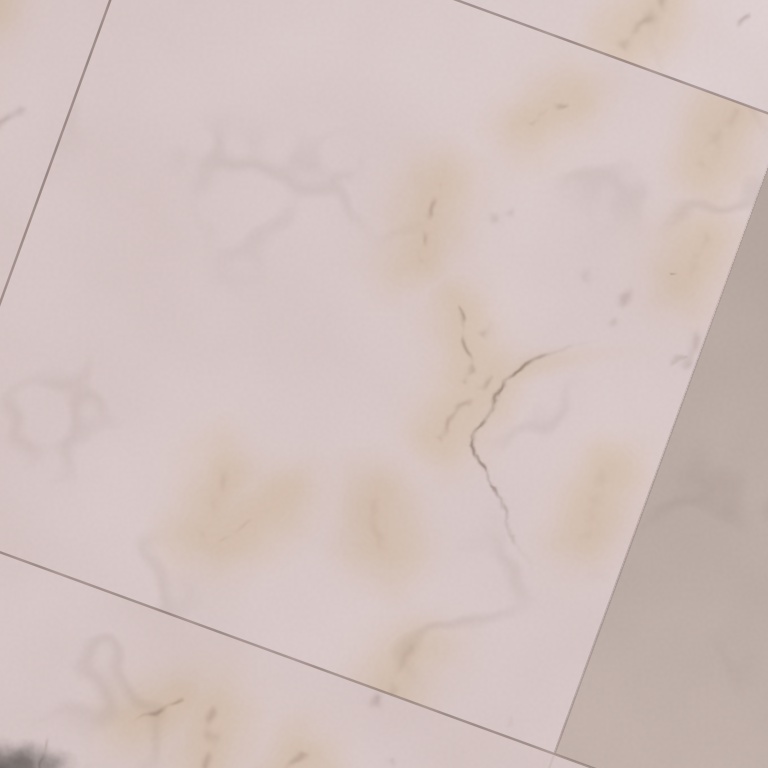
Write a Shadertoy shader that draws this texture.

```glsl
// Pale pink marble floor tiles on a tilted grid, with thin joints, flecks and veins.

const float TILT        = 0.349;               // clockwise turn of the grid, radians
const float TILE_SIZE   = 0.879;
const vec2  GRID_ORIGIN = vec2(-0.207, 0.264); // lower left tile corner, in turned axes
const vec2  SHADED_CELL = vec2(1.0, 0.0);      // the one darker tile
const float JOINT_HALF  = 0.0016;
const int   FLECKS      = 20;                  // flecks per tile

const vec3 PINK_MARBLE = vec3(0.855, 0.795, 0.795);
const vec3 WARM_MARBLE = vec3(0.815, 0.748, 0.738);
const vec3 GREY_MARBLE = vec3(0.730, 0.670, 0.645);
const vec3 JOINT_COLOR = vec3(0.530, 0.460, 0.440);
const vec3 GRIME_COLOR = vec3(0.330, 0.310, 0.300);
const vec3 VEIN_TINT   = vec3(0.700, 0.665, 0.640);
const vec3 OCHRE_TINT  = vec3(0.980, 0.955, 0.880);

float hash(vec2 p) {
    vec3 h = fract(p.xyx * 0.1031);
    h += dot(h, h.yzx + 33.33);
    return fract((h.x + h.y) * h.z);
}

float cornerSlope(vec2 corner, vec2 offset) {
    float a = 6.2832 * hash(corner);
    return dot(vec2(cos(a), sin(a)), offset);
}

// Gradient noise, roughly -1 to 1
float noise(vec2 p) {
    vec2 i = floor(p), f = p - i;
    vec2 w = f * f * f * (f * (f * 6.0 - 15.0) + 10.0);
    vec2 e = vec2(1.0, 0.0);
    float low  = mix(cornerSlope(i, f), cornerSlope(i + e, f - e), w.x);
    float high = mix(cornerSlope(i + e.yx, f - e.yx), cornerSlope(i + 1.0, f - 1.0), w.x);
    return 1.4 * mix(low, high, w.y);
}

float fbm(vec2 p) {
    float sum = 0.0, amp = 0.5;
    for (int i = 0; i < 4; i++) {
        sum += amp * noise(p);
        p = p * 2.03 + 17.3;
        amp *= 0.5;
    }
    return sum;
}

float segmentDistance(vec2 p, vec2 halfAxis) {
    float t = clamp(dot(p, halfAxis) / dot(halfAxis, halfAxis), -1.0, 1.0);
    return length(p - t * halfAxis);
}

// Scattered flecks of one tile: x = vein darkness, y = ochre stain
vec2 scatterFlecks(vec2 q, vec2 cell) {
    vec2 seed = cell * 31.0 + 5.0;
    vec2 bent = q + 0.035 * vec2(fbm(q * 9.0 + seed), fbm(q * 9.0 + seed + 40.0));
    vec2 marks = vec2(0.0);
    for (int i = 0; i < FLECKS; i++) {
        vec2 id = seed + float(i) * vec2(1.0, 7.0);
        vec2 center = vec2(sqrt(hash(id)), hash(id + 11.0));
        float angle = 1.4 + 1.6 * (hash(id + 23.0) - 0.5);
        float size = hash(id + 37.0);
        float d = segmentDistance(bent - center,
            (0.006 + 0.05 * size * size) * vec2(cos(angle), sin(angle)));
        float width = mix(0.0025, 0.010, hash(id + 53.0));
        float strength = mix(0.15, 0.65, hash(id + 71.0)) * mix(1.0, 0.45, width * 100.0);
        marks.x = max(marks.x, strength * exp(-d * d / (width * width)));
        marks.y = max(marks.y, step(0.7, size) * exp(-d * d / 0.003));
    }
    marks.x *= smoothstep(-0.5, 0.5, noise(q * 38.0 + seed));
    // Hazy wisps
    float wisp = 1.0 - smoothstep(0.0, 0.07, abs(fbm(q * 2.6 + seed)));
    marks.x += 0.14 * wisp * smoothstep(0.0, 0.5, noise(q * 4.0 + seed + 9.0));
    return marks;
}

// Hooked vein right of the middle: x = darkness, y = ochre stain
vec2 hookedVein(vec2 p) {
    float rise = p.y - 0.42;
    float flare = max(rise - 0.08, 0.0);
    float slope = 0.48 * sign(rise) + 56.0 * flare;
    float path = 0.615 + 0.48 * abs(rise) + 28.0 * flare * flare + 0.016 * fbm(p * 22.0);
    float d = abs(p.x - path) / sqrt(1.0 + slope * slope);
    float span = smoothstep(-0.17, -0.06, rise) * (1.0 - smoothstep(0.10, 0.14, rise));
    float worn = 0.35 + 0.65 * smoothstep(-0.4, 0.4, noise(p * 45.0));
    float halo = smoothstep(-0.04, 0.06, rise);
    return span * vec2(0.8 * worn * exp(-d * d / 8e-6), 0.8 * halo * exp(-d * d / 9e-4));
}

void mainImage(out vec4 fragColor, in vec2 fragCoord) {
    vec2 p = fragCoord / iResolution.y;
    float aa = 0.7 / iResolution.y;

    // Tilted tile grid
    float c = cos(TILT), s = sin(TILT);
    vec2 grid = (vec2(c * p.x - s * p.y, s * p.x + c * p.y) - GRID_ORIGIN) / TILE_SIZE;
    vec2 cell = floor(grid), q = grid - cell;
    float shaded = float(cell == SHADED_CELL);

    // Stone: broad clouds and fine grain
    float cloud = fbm(grid * 2.8 + cell * 13.0);
    float warmth = 0.3 + 0.8 * cloud - 0.4 * (p.x - 0.4) - 0.25 * cell.y;
    vec3 color = mix(PINK_MARBLE, WARM_MARBLE, clamp(warmth, -0.4, 1.0));
    color = mix(color, GREY_MARBLE * (1.03 - 0.08 * p.y + 0.06 * cloud), shaded);
    color += 0.006 * noise(p * 170.0);

    // Veins and stains
    vec2 marks = scatterFlecks(q, cell);
    if (cell == vec2(0.0)) marks = max(marks, hookedVein(p));
    color *= mix(vec3(1.0), OCHRE_TINT, marks.y);
    color *= mix(vec3(1.0), VEIN_TINT, marks.x);

    // Joints; the one beside the shaded tile is nearly closed
    vec2 edge = min(q, 1.0 - q) * TILE_SIZE;
    vec2 joint = 1.0 - smoothstep(JOINT_HALF - aa, JOINT_HALF + aa, edge);
    joint *= vec2(grid.x > 0.5 ? mix(0.5, 0.12, q.y) : 0.85, 0.75);
    joint *= 0.88 + 0.2 * noise(p * 30.0);
    color = mix(color, JOINT_COLOR, max(joint.x, joint.y));

    // Grime in the lower left corner
    float reach = length(p * vec2(0.55, 1.6)) + 0.025 * fbm(p * 25.0);
    color = mix(color, GRIME_COLOR, 0.8 * (1.0 - smoothstep(0.0, 0.07, reach)));

    fragColor = vec4(color, 1.0);
}
```
